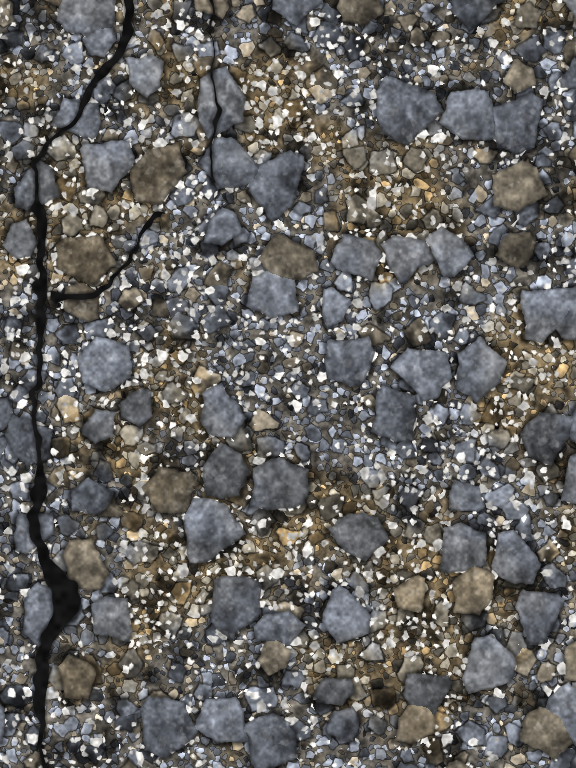
Write a Shadertoy shader that draws this texture.

```glsl
// Worn asphalt: angular grey stones of several sizes in a gritty brown binder,
// with clustered pale chips and ragged dark cracks on the left.
// Stones are random convex polygons, one per jittered cell, painted in layers.

#define EDGE_SOFT 0.0011
#define ROUGHNESS 0.009
#define GRIT 0.30
#define CHIP_SHARE 0.50
#define CRACK_WIDTH 0.0065
#define COOL_TINT vec3(0.95, 0.99, 1.07)
#define WARM_TINT vec3(1.07, 1.00, 0.88)
#define BINDER_COLOR vec3(0.36, 0.345, 0.32)
#define CHIP_COLOR vec3(0.94, 0.93, 0.91)
#define CRACK_COLOR vec3(0.07, 0.07, 0.07)

float hash(vec2 p) {
    return fract(sin(dot(p, vec2(127.1, 311.7))) * 43758.5453);
}

float noise(vec2 p) {
    vec2 i = floor(p), f = fract(p);
    f = f * f * (3.0 - 2.0 * f);
    return mix(mix(hash(i), hash(i + vec2(1, 0)), f.x),
               mix(hash(i + vec2(0, 1)), hash(i + vec2(1, 1)), f.x), f.y);
}

float fbm(vec2 p) {
    float sum = 0.0, amp = 0.53;
    for (int i = 0; i < 4; i++) {
        sum += amp * noise(p);
        p = mat2(1.6, 1.2, -1.2, 1.6) * p + 7.3;
        amp *= 0.5;
    }
    return sum;
}

struct Stone { float dist; vec2 local; float id; };

// Nearest polygon; distance is in canvas units, local position in cells
Stone nearestStone(vec2 p, float scale, float share, float size, float seed) {
    Stone best = Stone(1.0, vec2(0), 0.0);
    p = p * scale + seed * 3.7;
    vec2 home = floor(p);
    for (int k = 0; k < 9; k++) {
        vec2 cell = home + vec2(k % 3 - 1, k / 3 - 1);
        float id = hash(cell + seed);
        if (hash(cell + seed + 41.3) > share) continue;
        vec2 jitter = vec2(hash(cell + seed + 5.1), hash(cell + seed + 9.7));
        vec2 q = p - cell - 0.15 - 0.7 * jitter;
        float radius = size * mix(0.6, 1.15, hash(cell + seed + 17.9));
        float d = -1.0;
        for (int s = 0; s < 6; s++) {
            float side = float(s);
            float angle = (side + 0.7 * hash(cell + side * 1.3)) * 1.0472 + id * 6.28;
            float reach = radius * mix(0.65, 1.2, hash(cell + side * 2.9 + 3.0));
            d = max(d, dot(q, vec2(cos(angle), sin(angle))) - reach);
        }
        d /= scale;
        if (d < best.dist) best = Stone(d, q, id);
    }
    return best;
}

float cover(float d) {
    return 1.0 - smoothstep(-EDGE_SOFT, EDGE_SOFT, d);
}

// Paints one stone layer with a shadowed rim; returns its mask in alpha
vec4 paintStones(vec3 base, vec2 p, float scale, float share, float seed, vec2 tones) {
    Stone s = nearestStone(p, scale, share, 0.43, seed);
    float mask = cover(s.dist);
    float tone = mix(tones.x, tones.y, s.id);
    tone += 0.16 * dot(s.local, vec2(-0.5, 0.85));
    tone += 0.38 * (fbm(p * vec2(75.0, 60.0) + s.id * 30.0) - 0.5);
    tone *= mix(0.75, 1.0, smoothstep(0.0, 0.06 / scale, -s.dist));
    vec3 tint = mix(COOL_TINT, WARM_TINT, step(0.78, fract(s.id * 17.0)));
    float shadow = 1.0 - smoothstep(0.0, 0.1 / scale, s.dist);
    return vec4(mix(base * (1.0 - 0.5 * shadow), tone * tint, mask), mask);
}

vec3 paintChips(vec3 base, vec2 p, float scale, float share, float size, float seed) {
    Stone s = nearestStone(p, scale, share, size, seed);
    float tone = mix(0.74, 1.06, s.id) - 0.12 * noise(p * 190.0);
    return mix(base, CHIP_COLOR * tone, cover(s.dist));
}

// Main crack with a pit, a rising side branch, and a thin second crack
float crackDistance(vec2 p) {
    vec2 q = p + 0.035 * (vec2(fbm(p * 13.0), fbm(p * 13.0 + 31.0)) - 0.5);
    q += 0.010 * (vec2(noise(p * 70.0), noise(p * 70.0 + 13.0)) - 0.5);
    float pit = exp(-pow((p.y - 0.22) / 0.045, 2.0));
    float path = 0.05 + 0.045 * pit + 0.115 * smoothstep(0.78, 0.96, q.y);
    float width = CRACK_WIDTH * (0.4 + noise(vec2(p.y * 17.0, 2.0)) + 1.6 * pit);
    float trunk = abs(q.x - path) - width;
    float rise = 0.615 + 0.1 * smoothstep(0.12, 0.21, q.x);
    float branch = max(abs(q.y - rise) - 0.0045, abs(q.x - 0.135) - 0.075);
    float second = max(abs(q.x - 0.28) - 0.003 * noise(p * 20.0), 0.76 - q.y);
    return min(trunk, min(branch, second));
}

void mainImage(out vec4 fragColor, in vec2 fragCoord) {
    vec2 p = fragCoord / iResolution.y;
    vec2 w = p + ROUGHNESS * (vec2(fbm(p * 55.0), fbm(p * 55.0 + 19.0)) - 0.5);

    // Binder and stones, from fine to coarse
    vec3 color = BINDER_COLOR * (0.35 + 1.4 * fbm(p * 95.0));
    color = paintStones(color, w, 100.0, 0.75, 3.0, vec2(0.20, 0.80)).rgb;
    color = paintStones(color, w, 52.0, 0.70, 11.0, vec2(0.24, 0.72)).rgb;
    color = paintStones(color, w, 27.0, 0.55, 23.0, vec2(0.28, 0.58)).rgb;
    vec4 coarse = paintStones(color, w, 12.5, 0.55, 37.0, vec2(0.34, 0.52));
    color = coarse.rgb;

    // Brown stains and shaded hollows between the coarse stones
    float open = 1.0 - 0.75 * coarse.a;
    color *= mix(vec3(1), vec3(1.10, 1.0, 0.82), open * smoothstep(0.5, 0.7, fbm(p * 9.0 + 4.0)));
    color *= 1.0 - 0.5 * open * smoothstep(0.52, 0.72, fbm(p * 34.0 + 8.0));

    // Pale chips gather in clusters and mostly avoid the coarse stones
    float cluster = CHIP_SHARE * smoothstep(0.25, 0.65, fbm(p * 16.0 + 2.0));
    vec3 chips = paintChips(color, w, 105.0, cluster * 0.9, 0.34, 51.0);
    chips = paintChips(chips, w, 46.0, cluster * 0.8, 0.29, 67.0);
    color = mix(color, chips, 1.0 - 0.85 * coarse.a);

    // Fine grit, then the cracks with their shaded lips
    color *= 1.04 + GRIT * (noise(p * 270.0) + noise(p * 150.0 + 6.0) - 1.0);
    float crack = crackDistance(p);
    color *= mix(0.6, 1.0, smoothstep(0.0, 0.007, crack));
    color = mix(color, CRACK_COLOR * (0.6 + noise(p * 120.0)), cover(crack));
    fragColor = vec4(clamp(color, 0.0, 1.0), 1.0);
}
```
